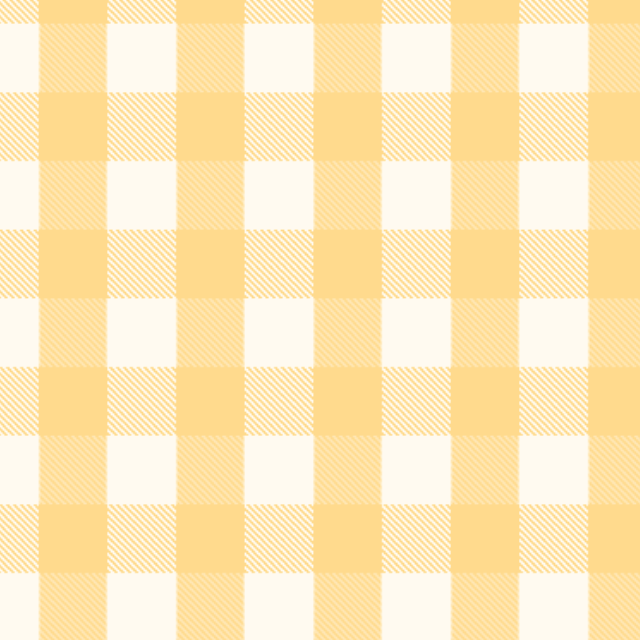
Write a WebGL 2 fragment shader that draws this pattern.

```glsl
#version 300 es
precision highp float;

uniform vec2 u_resolution;
out vec4 fragColor;

const vec3 CREAM = vec3(1.0, 0.982, 0.942);
const vec3 YELLOW = vec3(1.0, 0.856, 0.552);

// Colour of the cloth at one point, in canvas units
vec3 gingham(vec2 p) {
    // 80 threads per repeat, 40 in each band
    vec2 thread = floor((p - vec2(0.0605, 0.1045)) / 0.2146 * 80.0);
    vec2 inRepeat = mod(thread, 80.0);
    bool column = inRepeat.x < 40.0;
    bool row = inRepeat.y < 40.0;

    // Two-over-two twill, falling to the right
    bool over = mod(thread.x + thread.y, 4.0) < 2.0;

    if (column && row) return YELLOW;
    if (row) return over ? YELLOW : CREAM;
    if (!column) return CREAM;

    // Column bands show a fainter twill and pale outer threads
    float tint = over ? 0.97 : 0.62;
    if (inRepeat.x < 1.0 || inRepeat.x > 38.5) tint *= 0.6;
    return mix(CREAM, YELLOW, tint);
}

void main() {
    vec2 uv = gl_FragCoord.xy / u_resolution;

    // Average a small square so that the threads blend softly
    vec3 sum = vec3(0.0);
    for (int i = 0; i < 5; i++) {
        for (int j = 0; j < 5; j++) {
            vec2 offset = (vec2(i, j) - 2.0) / 5.0;
            sum += gingham(uv + offset * max(vec2(0.0026), 1.0 / u_resolution));
        }
    }
    fragColor = vec4(sum / 25.0, 1.0);
}
```
